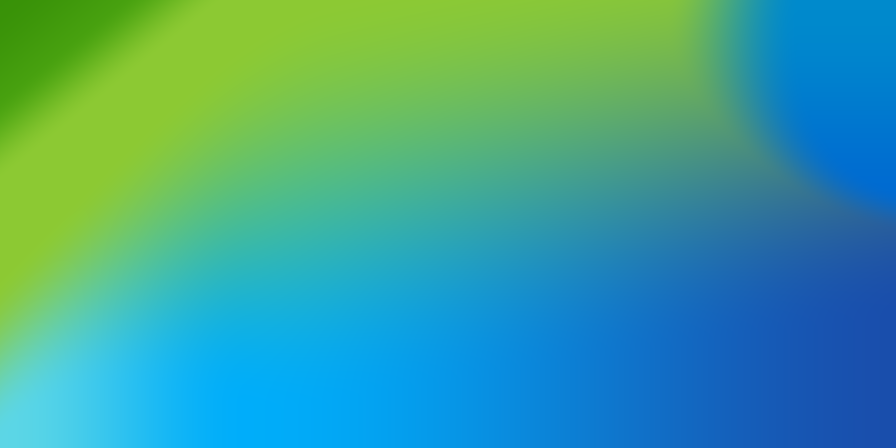
Write a Shadertoy shader that draws this background.

```glsl
const vec3 PALE_CYAN  = vec3(0.36, 0.84, 0.90);
const vec3 SKY        = vec3(0.00, 0.68, 0.98);
const vec3 NAVY       = vec3(0.10, 0.30, 0.67);
const vec3 LIME       = vec3(0.55, 0.79, 0.20);
const vec3 LEAF       = vec3(0.22, 0.57, 0.03);
const vec3 LEAF_EDGE  = vec3(0.30, 0.65, 0.07);
const vec3 DISC_TOP   = vec3(0.00, 0.54, 0.80);
const vec3 DISC_BASE  = vec3(0.00, 0.41, 0.82);

// Lengths are in canvas heights
const vec2 DISC_CENTRE   = vec2(2.083, 0.948);
const vec2 DISC_SHARP    = vec2(0.385, 0.475);  // inner and outer radius, low side
const vec2 DISC_SOFT     = vec2(0.300, 0.600);  // inner and outer radius, high side
const vec2 CORNER_SIZE   = vec2(0.42, 0.34);
const vec2 CORNER_FADE   = vec2(0.65, 1.20);
const float HORIZON_BASE  = 0.20;
const float HORIZON_RISE  = 0.27;
const float HORIZON_BEND  = 0.30;
const float HORIZON_SLOPE = 0.14;
const vec2 HORIZON_BLUR   = vec2(0.18, 0.46);   // half width at left and right

// Cyan through sky to navy, left to right
vec3 waterColor(float x) {
    vec3 color = mix(PALE_CYAN, SKY, smoothstep(0.0, 0.55, x));
    return mix(color, NAVY, smoothstep(0.5, 2.1, x));
}

// Share of lime above a curved, widening horizon
float limeAmount(vec2 p) {
    float middle = HORIZON_BASE + HORIZON_SLOPE * p.x
                 + HORIZON_RISE * (1.0 - exp(-p.x / HORIZON_BEND));
    float blur = mix(HORIZON_BLUR.x, HORIZON_BLUR.y, smoothstep(0.0, 0.75, p.x));
    return smoothstep(middle - blur, middle + blur, p.y);
}

// Dark green upper left corner
vec3 addCorner(vec3 color, vec2 p) {
    float reach = dot(vec2(p.x, 1.0 - p.y), 1.0 / CORNER_SIZE);
    vec3 leaf = mix(LEAF, LEAF_EDGE, smoothstep(0.0, 1.0, reach));
    return mix(leaf, color, smoothstep(CORNER_FADE.x, CORNER_FADE.y, reach));
}

// Blue disc whose rim softens towards the top
vec3 addDisc(vec3 color, vec2 p) {
    vec2 rim = mix(DISC_SHARP, DISC_SOFT, smoothstep(0.5, 0.95, p.y));
    float cover = 1.0 - smoothstep(rim.x, rim.y, distance(p, DISC_CENTRE));
    vec3 disc = mix(DISC_BASE, DISC_TOP, smoothstep(0.5, 1.0, p.y));
    return mix(color, disc, cover);
}

void mainImage(out vec4 fragColor, in vec2 fragCoord) {
    // Keep the 2:1 layout at any canvas shape
    vec2 p = fragCoord / iResolution.xy * vec2(2.0, 1.0);

    vec3 color = mix(waterColor(p.x), LIME, limeAmount(p));
    color = addCorner(color, p);
    color = addDisc(color, p);
    fragColor = vec4(color, 1.0);
}
```
